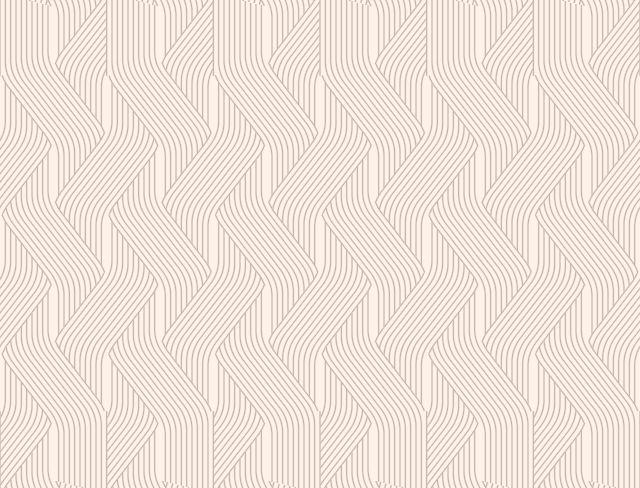
Reproduce this pattern procedurally as a Shadertoy shader.

```glsl
// Woven zigzag ribbons, each drawn as thin parallel lines that bend at every row.
// A field gives the position across a ribbon; its diagonals overlap the upright
// parts of the neighbouring ribbons, and every other row is mirrored.
#define COLUMNS 12.0      // ribbon widths across the canvas
#define ROW_HEIGHT 1.304  // in ribbon widths
#define LAST_ROW 6.0
#define STRIPES 10.0      // line spacings per ribbon
#define TILT 0.24         // slant of the bends
#define BEND 0.16         // rounding of the bends
#define LINE_WIDTH 0.0176
#define PAPER vec3(0.995, 0.950, 0.912)
#define INK vec3(0.700, 0.640, 0.600)

float smoothMin(float a, float b) {
    float h = max(BEND - abs(a - b), 0.0) / BEND;
    return min(a, b) - 0.25 * BEND * h * h;
}

// Distance from the nearest even column boundary: 0 at even u, 1 at odd u.
float triangleWave(float u) {
    return abs(mod(u + 1.0, 2.0) - 1.0);
}

// x: position across the row's ribbon, 0 to 1 inside it.
// y: the same for a straight diagonal without bends.
vec2 ribbonField(float row, vec2 p) {
    float x = mod(mod(row, 2.0) > 0.5 ? p.x : 1.0 - p.x, 2.0);
    float y = p.y - row * ROW_HEIGHT;
    float diagonal = (0.5 * TILT + ROW_HEIGHT * x - y) / (ROW_HEIGHT + TILT);
    float lower = -smoothMin(1.0 - x, -diagonal);
    return vec2(smoothMin(x, lower), diagonal);
}

// Row index, with zigzag borders running through the bends.
float rowAt(vec2 p) {
    float border = floor(p.y / ROW_HEIGHT + 0.5);
    float side = mod(border, 2.0) > 0.5 ? 1.0 : -1.0;
    float borderY = border * ROW_HEIGHT + side * TILT * (0.5 - triangleWave(p.x));
    return p.y > borderY ? border : border - 1.0;
}

float lineCover(float dist, float pixel) {
    return 1.0 - smoothstep(-pixel, pixel, dist - 0.5 * LINE_WIDTH);
}

void mainImage(out vec4 fragColor, in vec2 fragCoord) {
    // Ribbon units, with y running down from the top edge
    float pixel = COLUMNS / iResolution.x;
    vec2 p = vec2(fragCoord.x, iResolution.y - fragCoord.y) * pixel;

    float row = rowAt(p);
    vec2 field = ribbonField(row, p);
    float across = field.x;

    // Outside the diagonal, the upright part of an adjoining row shows
    if (across < 0.0) across = ribbonField(row + 1.0, p).x;
    else if (across > 1.0) across = ribbonField(row - 1.0, p).x;

    // Outline only along the diagonals
    float edgeDist = min(abs(field.x), abs(field.x - 1.0));
    float onDiagonal = 1.0 - smoothstep(0.05, 0.14, abs(field.x - field.y));
    float ink = lineCover(edgeDist, pixel) * onDiagonal;

    // Upright ribbons close the first and last rows, with a straight outline
    bool evenColumn = mod(p.x, 2.0) < 1.0;
    bool firstRow = row == 0.0;
    bool lastRow = row == LAST_ROW;
    if ((firstRow && evenColumn) || (lastRow && !evenColumn)) {
        across = ribbonField(firstRow ? 1.0 : LAST_ROW - 1.0, p).x;
        ink = 0.0;
    }
    if (firstRow || lastRow) ink = max(ink, lineCover(triangleWave(p.x), pixel));

    // Inner lines
    float stripe = clamp(floor(across * STRIPES + 0.5), 1.0, STRIPES - 1.0);
    ink = max(ink, lineCover(abs(across - stripe / STRIPES), pixel));

    fragColor = vec4(mix(PAPER, INK, ink), 1.0);
}
```
